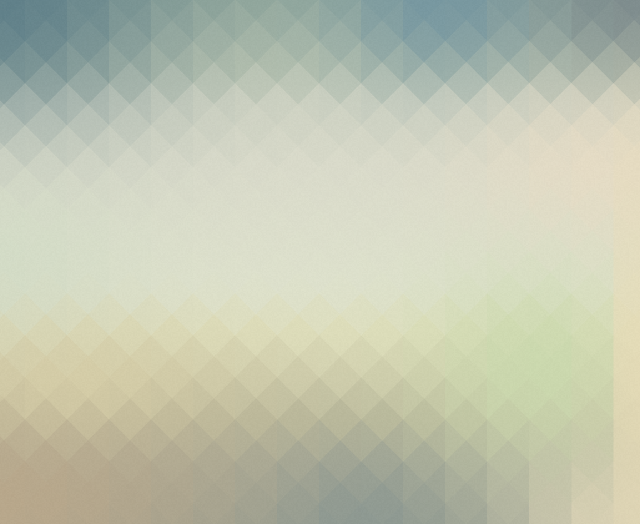
This background is drawn by a WebGL 1 fragment shader. Its source:

```glsl
precision highp float;
// Soft pastel mosaic: a hazy sky-to-earth gradient faceted into diamonds and columns.

uniform vec2 u_resolution;

// Facet lattice, in units of canvas height
const float CELL_SIZE = 0.0802;
const vec2 LATTICE_ORIGIN = vec2(0.0476, 0.360);
const float FACET_SOFTNESS = 0.22;   // 0 = flat facets, 1 = no facets
const float GRAIN_AMOUNT = 0.014;
const float GRAIN_DENSITY = 420.0;

// Vertical gradient, top to bottom
const vec3 SAGE      = vec3(0.590, 0.670, 0.620);
const vec3 MIST      = vec3(0.710, 0.755, 0.685);
const vec3 HAZE      = vec3(0.815, 0.828, 0.765);
const vec3 PEARL     = vec3(0.852, 0.856, 0.792);
const vec3 MINT      = vec3(0.868, 0.882, 0.800);
const vec3 BUTTER    = vec3(0.870, 0.870, 0.735);
const vec3 STRAW     = vec3(0.815, 0.810, 0.680);
const vec3 OLIVE     = vec3(0.730, 0.728, 0.612);
const vec3 MOSS      = vec3(0.645, 0.660, 0.590);
const vec3 STONE     = vec3(0.590, 0.620, 0.570);

// Glow tints
const vec3 DEEP_TEAL = vec3(0.380, 0.505, 0.540);
const vec3 BLUE      = vec3(0.460, 0.590, 0.630);
const vec3 GREY_BLUE = vec3(0.480, 0.540, 0.550);
const vec3 PEACH     = vec3(0.910, 0.860, 0.765);
const vec3 COOL_MINT = vec3(0.820, 0.860, 0.775);
const vec3 TAN       = vec3(0.720, 0.655, 0.545);
const vec3 WHEAT     = vec3(0.850, 0.815, 0.660);
const vec3 SLATE     = vec3(0.540, 0.590, 0.570);
const vec3 SAND      = vec3(0.840, 0.810, 0.700);
const vec3 LEAF      = vec3(0.790, 0.850, 0.680);
const vec3 CREAM     = vec3(0.910, 0.860, 0.720);

float hash(vec2 p) {
  vec3 q = fract(vec3(p.xyx) * 0.1031);
  q += dot(q, q.yzx + 33.33);
  return fract((q.x + q.y) * q.z);
}

// Blend towards the next gradient stop as height falls from start to end
vec3 stop(vec3 color, vec3 next, float y, float start, float end) {
  return mix(color, next, clamp((start - y) / (start - end), 0.0, 1.0));
}

vec3 glow(vec3 color, vec3 tint, vec2 uv, vec2 center, vec2 radius, float strength) {
  vec2 d = (uv - center) / radius;
  return mix(color, tint, strength * exp(-dot(d, d)));
}

vec3 verticalGradient(float y) {
  vec3 c = stop(SAGE, MIST, y, 1.0, 0.88);
  c = stop(c, HAZE, y, 0.88, 0.80);
  c = stop(c, PEARL, y, 0.80, 0.68);
  c = stop(c, MINT, y, 0.68, 0.45);
  c = stop(c, BUTTER, y, 0.45, 0.365);
  c = stop(c, STRAW, y, 0.365, 0.285);
  c = stop(c, OLIVE, y, 0.285, 0.20);
  c = stop(c, MOSS, y, 0.20, 0.11);
  return stop(c, STONE, y, 0.11, 0.0);
}

vec3 colorField(vec2 uv) {
  vec3 c = verticalGradient(uv.y);
  // Cool upper edge
  c = glow(c, DEEP_TEAL, uv, vec2(0.0, 1.0), vec2(0.26, 0.22), 1.0);
  c = glow(c, BLUE, uv, vec2(0.69, 1.0), vec2(0.16, 0.15), 0.95);
  c = glow(c, GREY_BLUE, uv, vec2(1.0, 1.0), vec2(0.15, 0.14), 1.0);
  // Pale middle
  c = glow(c, PEACH, uv, vec2(0.95, 0.68), vec2(0.20, 0.14), 0.75);
  c = glow(c, COOL_MINT, uv, vec2(0.0, 0.50), vec2(0.20, 0.15), 0.8);
  // Earthy lower edge
  c = glow(c, TAN, uv, vec2(0.0, 0.04), vec2(0.38, 0.22), 1.0);
  c = glow(c, WHEAT, uv, vec2(0.12, 0.27), vec2(0.22, 0.10), 0.7);
  c = glow(c, SLATE, uv, vec2(0.57, 0.0), vec2(0.12, 0.12), 0.8);
  // Right side
  c = glow(c, SAND, uv, vec2(0.95, 0.0), vec2(0.16, 0.20), 1.0);
  c = glow(c, LEAF, uv, vec2(0.84, 0.30), vec2(0.16, 0.17), 0.9);
  return glow(c, CREAM, uv, vec2(1.02, 0.28), vec2(0.06, 0.42), 0.95);
}

// Sample point shared by a facet: column centre across, diamond centre up
vec2 facetPoint(vec2 p) {
  vec2 q = (p - LATTICE_ORIGIN) / CELL_SIZE;
  float rising = floor(q.x - q.y);
  float falling = floor(q.x + q.y);
  vec2 center = vec2(floor(q.x) + 0.5, 0.5 * (falling - rising));
  return mix(center * CELL_SIZE + LATTICE_ORIGIN, p, FACET_SOFTNESS);
}

void main() {
  vec2 aspect = vec2(u_resolution.x / u_resolution.y, 1.0);

  // Average four subsamples to smooth the facet edges
  vec3 color = vec3(0.0);
  for (int i = 0; i < 4; i++) {
    float k = float(i);
    vec2 offset = vec2(mod(k, 2.0), floor(k / 2.0)) * 0.5 - 0.25;
    vec2 p = (gl_FragCoord.xy + offset) / u_resolution.y;
    color += 0.25 * colorField(facetPoint(p) / aspect);
  }

  // Fine paper grain
  vec2 grainCell = floor(gl_FragCoord.xy / u_resolution.y * GRAIN_DENSITY);
  color += (hash(grainCell) - 0.5) * GRAIN_AMOUNT;
  gl_FragColor = vec4(color, 1.0);
}
```
